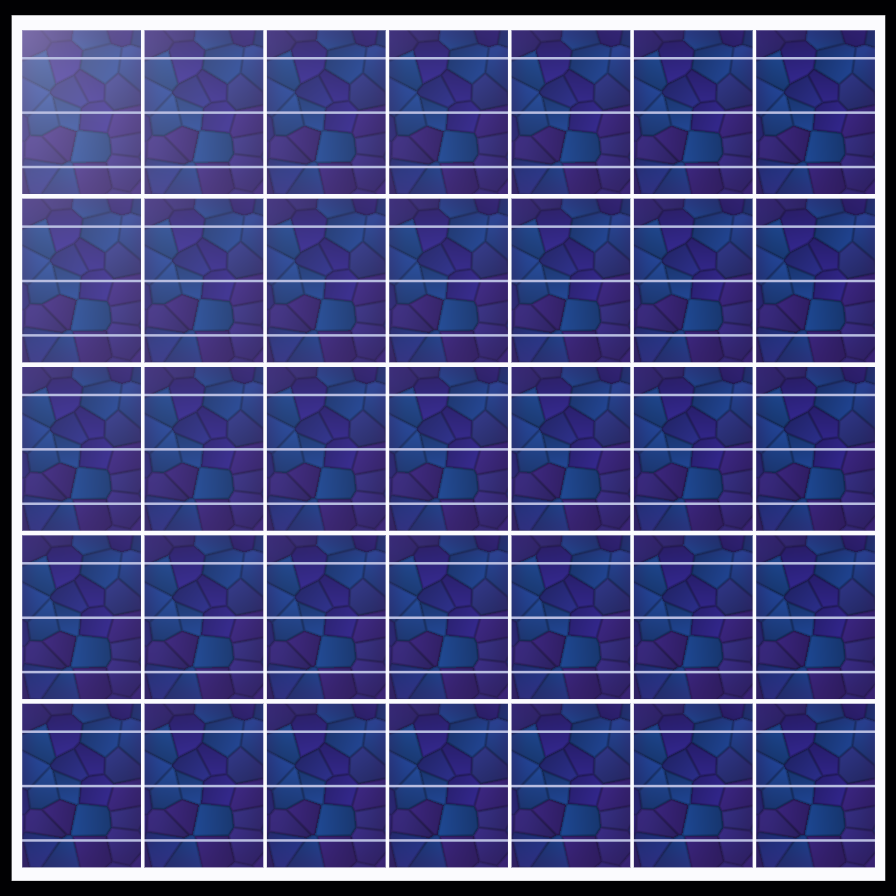
Write a Shadertoy shader that draws this pattern.

```glsl
// Polycrystalline solar panel: framed grid of blue cells with busbars and a corner sheen.

// Layout, in canvas units
const vec2 GRID = vec2(7.0, 5.0);
const vec2 PANEL_MIN = vec2(0.0228, 0.0293);
const vec2 PANEL_MAX = vec2(0.9785, 0.9688);
const vec2 FRAME_MIN = vec2(0.0130, 0.0169);
const vec2 FRAME_MAX = vec2(0.9880, 0.9830);
const vec2 GUTTER_HALF = vec2(0.0020, 0.0026);
const float BUSBAR_HALF = 0.0014;
const float BUSBAR_CENTER = 0.497;  // fraction of cell height
const float BUSBAR_STEP = 0.323;

// Crystal texture
const vec2 CRYSTALS = vec2(4.0, 5.6);
const float JITTER = 0.85;
const float SEAM_WIDTH = 0.045;
const float SEAM_DARKNESS = 0.28;
const float FACET_SHADE = 0.22;

// Sheen
const float SHEEN_STRENGTH = 0.46;
const float SHEEN_FALLOFF = 3.9;

const vec3 BACKDROP = vec3(0.005, 0.005, 0.01);
const vec3 WHITE = vec3(0.985, 0.985, 0.995);
const vec3 BUSBAR = vec3(0.72, 0.74, 0.88);
const vec3 VIOLET = vec3(0.165, 0.125, 0.475);
const vec3 BLUE = vec3(0.095, 0.245, 0.505);
const vec3 PLUM = vec3(0.215, 0.120, 0.415);
const vec3 SHEEN = vec3(0.82, 0.77, 0.93);

vec2 hash2(vec2 p) {
    vec3 q = fract(p.xyx * vec3(0.1031, 0.1030, 0.0973));
    q += dot(q, q.yzx + 33.33);
    return fract((q.xx + q.yz) * q.zy);
}

vec2 seedOffset(vec2 id) {
    return 0.5 + JITTER * (hash2(id + 17.0) - 0.5);
}

// Box-filtered coverage of a signed distance (negative inside)
float coverage(float d, float pixel) {
    return clamp(0.5 - d / pixel, 0.0, 1.0);
}

float boxDistance(vec2 p, vec2 lo, vec2 hi) {
    vec2 d = max(lo - p, p - hi);
    return max(d.x, d.y);
}

// Cellular facets with shaded faces and dark seams
vec3 crystalColor(vec2 p, float pixel) {
    vec2 base = floor(p);
    vec2 nearest = vec2(0.0);
    vec2 nearestId = base;
    float best = 8.0;
    for (int y = -1; y <= 1; y++)
    for (int x = -1; x <= 1; x++) {
        vec2 id = base + vec2(x, y);
        vec2 r = id + seedOffset(id) - p;
        if (dot(r, r) < best) {
            best = dot(r, r);
            nearest = r;
            nearestId = id;
        }
    }
    float seam = 8.0;
    for (int y = -2; y <= 2; y++)
    for (int x = -2; x <= 2; x++) {
        vec2 id = nearestId + vec2(x, y);
        vec2 r = id + seedOffset(id) - p;
        vec2 gap = r - nearest;
        if (dot(gap, gap) > 1e-4)
            seam = min(seam, dot(0.5 * (r + nearest), normalize(gap)));
    }
    vec2 tone = hash2(nearestId + 71.0);
    vec3 color = mix(VIOLET, BLUE, smoothstep(0.1, 0.9, tone.x));
    color = mix(color, PLUM, 0.7 * smoothstep(0.65, 0.95, tone.y));
    float tilt = 6.2832 * tone.y;
    color *= 1.0 + FACET_SHADE * dot(nearest, vec2(cos(tilt), sin(tilt)));
    float line = 1.0 - smoothstep(0.0, SEAM_WIDTH + pixel, seam);
    return color * (1.0 - SEAM_DARKNESS * line);
}

void mainImage(out vec4 fragColor, in vec2 fragCoord) {
    float size = min(iResolution.x, iResolution.y);
    float pixel = 1.0 / size;
    vec2 p = (fragCoord - 0.5 * iResolution.xy) / size + 0.5;

    // Every cell carries the same crystals
    vec2 cellSize = (PANEL_MAX - PANEL_MIN) / GRID;
    vec2 local = fract((p - PANEL_MIN) / cellSize);
    vec3 color = crystalColor(local * CRYSTALS, pixel * CRYSTALS.x / cellSize.x);

    // Cell rims lean towards plum
    vec2 rim = abs(local - 0.5) * 2.0;
    color = mix(color, PLUM * 0.92, 0.4 * smoothstep(0.6, 1.0, max(rim.x * 0.9, rim.y)));

    // Reflected light from the upper left
    vec2 toCorner = (p - vec2(PANEL_MIN.x, PANEL_MAX.y)) * vec2(1.0, 0.8);
    color = mix(color, SHEEN, SHEEN_STRENGTH * exp(-SHEEN_FALLOFF * length(toCorner)));

    // Three busbars per cell
    float barY = local.y - BUSBAR_CENTER;
    barY -= BUSBAR_STEP * clamp(round(barY / BUSBAR_STEP), -1.0, 1.0);
    color = mix(color, BUSBAR, coverage(abs(barY) * cellSize.y - BUSBAR_HALF, pixel));

    // Gutters, frame and backdrop
    vec2 gutter = (0.5 - abs(local - 0.5)) * cellSize - GUTTER_HALF;
    color = mix(color, WHITE, coverage(min(gutter.x, gutter.y), pixel));
    color = mix(WHITE, color, coverage(boxDistance(p, PANEL_MIN, PANEL_MAX), pixel));
    color = mix(BACKDROP, color, coverage(boxDistance(p, FRAME_MIN, FRAME_MAX), pixel));
    fragColor = vec4(color, 1.0);
}
```
